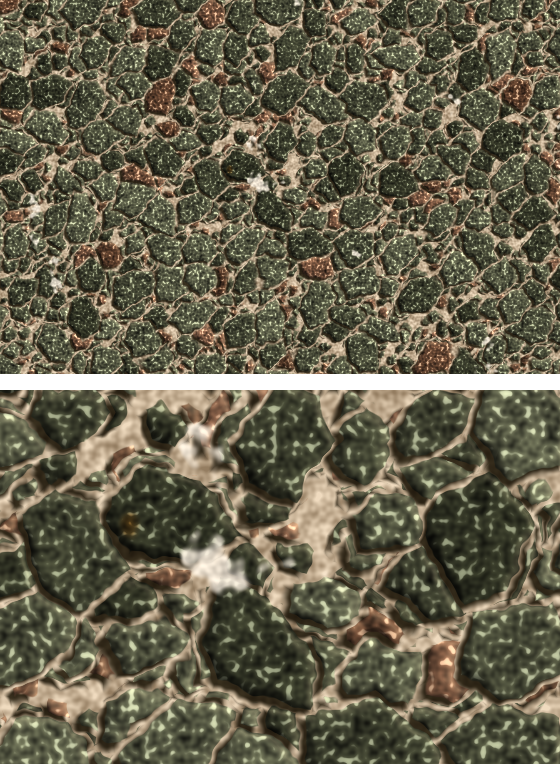
Top, the full canvas; bottom, a detail of the centre.
Reproduce this texture procedurally as a WebGL 2 fragment shader.

```glsl
#version 300 es
precision highp float;
// Draws angular green and russet stone chips set in pale sandy mortar, lit from the upper right.

#define LAYERS 4
#define COARSE_CELLS 10.0
#define LAYER_RATIO 1.5
#define FILL 0.72
#define GAP 0.0028
#define BEVEL 0.010
#define SHADOW 0.0075
#define ROUGHNESS 0.007
#define GRAIN 1.15
#define RUSSET_SHARE 0.12
#define LIGHT_DIR vec2(0.75, 0.66)

uniform vec2 u_resolution;
out vec4 fragColor;

const float TAU = 6.28318;

struct Stone { float dist; vec2 id; float layer; };

vec3 hash(vec2 p) {
    vec3 h = fract(p.xyx * vec3(0.1031, 0.1030, 0.0973));
    h += dot(h, h.yxz + 33.33);
    return fract((h.xxy + h.yzz) * h.zyx);
}

float gradientDot(vec2 corner, vec2 offset) {
    float a = TAU * hash(corner + 311.0).x;
    return dot(vec2(cos(a), sin(a)), offset);
}

// Gradient noise, roughly -0.6 to 0.6
float noise(vec2 p) {
    vec2 i = floor(p), f = p - i;
    vec2 u = f * f * f * (f * (f * 6.0 - 15.0) + 10.0);
    vec2 e = vec2(1.0, 0.0);
    return mix(mix(gradientDot(i, f), gradientDot(i + e, f - e), u.x),
               mix(gradientDot(i + e.yx, f - e.yx), gradientDot(i + 1.0, f - 1.0), u.x), u.y);
}

// Irregular convex chip bounded by six jittered half planes
float chip(vec2 q, vec2 id) {
    vec3 form = hash(id + 57.0);
    float c = cos(form.x * TAU), s = sin(form.x * TAU);
    float stretch = mix(1.0, 1.4, form.y);
    q = mat2(c, s, -s, c) * q * vec2(1.0 / stretch, sqrt(stretch));
    float size = mix(0.34, 0.52, form.z), d = -1.0;
    for (int k = 0; k < 6; k++) {
        vec3 r = hash(id + 19.0 * float(k) + 113.0);
        float a = (float(k) + 0.6 * r.x) * TAU / 6.0;
        d = max(d, dot(q, vec2(cos(a), sin(a))) - size * mix(0.75, 1.1, r.y));
    }
    return d;
}

// Coarse chips first; finer layers fill the space left between them
Stone stones(vec2 p) {
    Stone best = Stone(1.0, vec2(0.0), 0.0);
    float cells = COARSE_CELLS;
    for (int n = 0; n < LAYERS; n++) {
        vec2 g = p * cells + 41.0 * float(n), base = floor(g), id = base;
        float near = 2.0, next = 2.0;
        for (int k = 0; k < 9; k++) {
            vec2 cell = base + vec2(k % 3, k / 3) - 1.0;
            vec2 seed = cell + 83.0 * float(n);
            vec3 r = hash(seed);
            if (r.z > FILL) continue;
            float d = chip(g - cell - 0.5 - 0.7 * (r.xy - 0.5), seed);
            if (d < near) { next = near; near = d; id = seed; }
            else next = min(next, d);
        }
        float d = max(near, 0.5 * (near - next) + GAP * cells) / cells;
        d = max(d, 2.0 * GAP - best.dist);
        if (d < best.dist) best = Stone(d, id, float(n));
        cells *= LAYER_RATIO;
    }
    return best;
}

void main() {
    vec2 p = gl_FragCoord.xy / u_resolution.y;
    float pixel = 1.0 / u_resolution.y;

    // Ragged outlines
    vec2 ragged = vec2(noise(p * 38.0), noise(p * 38.0 + 70.0))
                + 0.4 * vec2(noise(p * 95.0), noise(p * 95.0 + 30.0));
    vec2 q = p + ROUGHNESS * ragged;
    Stone stone = stones(q);
    float towardLight = stones(q + LIGHT_DIR * SHADOW).dist;

    float fine = noise(p * 150.0 + 9.0), medium = noise(p * 64.0), broad = noise(p * 21.0);
    float grain = GRAIN * (0.65 * fine + 0.55 * medium + 0.25 * broad);

    // Stone body: mostly green grey, russet more often among small chips
    vec3 tone = hash(stone.id + 207.0);
    vec3 green = mix(vec3(0.19, 0.20, 0.14), vec3(0.38, 0.39, 0.30), tone.x);
    vec3 russet = mix(vec3(0.34, 0.23, 0.16), vec3(0.53, 0.38, 0.29), tone.x);
    vec3 body = tone.y < RUSSET_SHARE * (0.6 + 0.7 * stone.layer) ? russet : green;
    body *= 1.0 + grain;
    body += vec3(0.30, 0.31, 0.28) * smoothstep(0.18, 0.5, fine + 0.5 * medium);

    // Bevel: bright toward the light, dark away from it
    float facing = clamp((towardLight - stone.dist) / SHADOW, -1.0, 1.0);
    float rim = smoothstep(-BEVEL, 0.0, stone.dist);
    body += vec3(0.27, 0.25, 0.20) * rim * max(facing, 0.0);
    body *= 1.0 - 0.72 * rim * max(-facing, 0.0);

    // Mortar with cast shadows
    vec3 mortar = mix(vec3(0.58, 0.49, 0.38), vec3(0.94, 0.86, 0.75), clamp(0.55 + 0.9 * grain, 0.0, 1.0));
    float lit = smoothstep(-0.003, 0.003, towardLight);
    mortar *= mix(vec3(0.24, 0.22, 0.16), vec3(1.0), lit);

    vec3 color = mix(body, mortar, smoothstep(-0.8 * pixel, 0.8 * pixel, stone.dist));

    // Rare chalky smears and rust stains
    float smear = noise(p * 3.5 + 4.0) + 0.45 * noise(p * 17.0) + 0.2 * medium;
    color = mix(color, vec3(0.96, 0.92, 0.86) * (1.0 + 0.2 * fine), 0.85 * smoothstep(0.52, 0.64, smear));
    float rust = noise(p * 4.0 + 52.0) + 0.4 * noise(p * 22.0 + 8.0);
    color *= mix(vec3(1.0), vec3(1.15, 0.75, 0.35), smoothstep(0.56, 0.68, rust));

    fragColor = vec4(clamp(color, 0.0, 1.0), 1.0);
}
```
